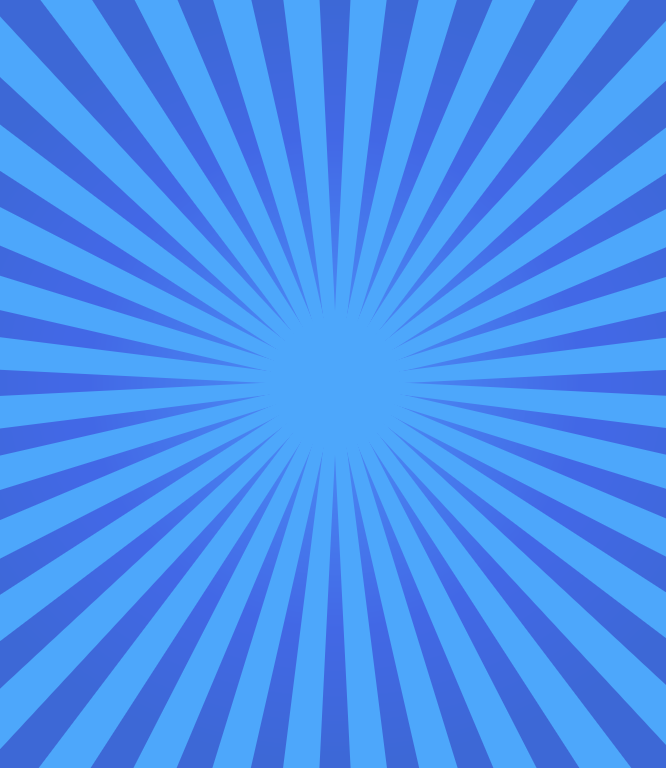
Reproduce this background procedurally as a Shadertoy shader.

```glsl
#define CENTER vec2(0.503, 0.5015)
#define RAY_COUNT 36.0
#define TIP_RADIUS 0.0935
#define RAY_SLOPE 0.0497
#define OUTER_STRETCH 1.14
#define SKY vec3(0.302, 0.655, 0.984)
#define RAY_INNER vec3(0.285, 0.515, 0.945)
#define RAY_MIDDLE vec3(0.260, 0.408, 0.900)
#define RAY_OUTER vec3(0.238, 0.408, 0.838)

const float TAU = 6.2831853;

// Folds the plane into one sector, centred on the +x axis
vec2 foldSector(vec2 p, float count) {
    float sector = TAU / count;
    float angle = atan(p.y, p.x);
    angle -= sector * floor(angle / sector + 0.5);
    return length(p) * vec2(cos(angle), sin(angle));
}

// Signed distance to the sides of a wedge opening along +x
float wedgeDistance(vec2 p, float tip, float slope) {
    return (abs(p.y) - slope * (p.x - tip)) / sqrt(1.0 + slope * slope);
}

// Radial shading, with the dark outer band reached sooner vertically
vec3 rayColor(vec2 p) {
    float innerBlend = clamp((length(p) - 0.12) / 0.20, 0.0, 1.0);
    float outerRadius = length(p * vec2(1.0, OUTER_STRETCH));
    vec3 color = mix(RAY_INNER, RAY_MIDDLE, innerBlend);
    return mix(color, RAY_OUTER, clamp((outerRadius - 0.36) / 0.21, 0.0, 1.0));
}

void mainImage(out vec4 fragColor, in vec2 fragCoord) {
    // Centred coordinates in units of canvas height
    vec2 p = (fragCoord - CENTER * iResolution.xy) / iResolution.y;
    float pixel = 1.0 / iResolution.y;

    // Tapered rays around the clear disc
    float d = wedgeDistance(foldSector(p, RAY_COUNT), TIP_RADIUS, RAY_SLOPE);
    float coverage = clamp(0.5 - d / pixel, 0.0, 1.0);

    fragColor = vec4(mix(SKY, rayColor(p), coverage), 1.0);
}
```
